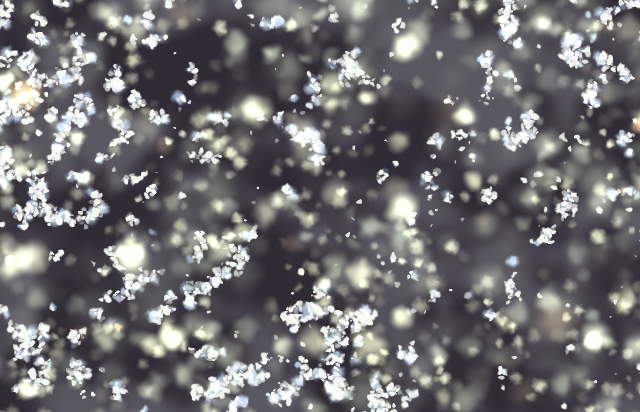
Reproduce this texture procedurally as a WebGL 1 fragment shader.

```glsl
precision highp float;
// Bright mineral grains in shallow focus: ragged white clumps over soft glows and dark haze.
uniform vec2 u_resolution;

// Colours
const vec3 DARK = vec3(0.185, 0.168, 0.208);
const vec3 HAZE = vec3(0.165, 0.173, 0.168);
const vec3 OLIVE = vec3(0.96, 1.04, 0.84);
const vec3 CREAM = vec3(0.99, 1.03, 0.80);
const vec3 AMBER = vec3(1.0, 0.82, 0.50);
const vec3 HALO = vec3(0.84, 0.98, 1.10);
const vec3 WHITE = vec3(0.99, 1.0, 0.98);

// Cell sizes, as parts of the canvas height
const float WIDE_CELL = 0.085;
const float GLOW_CELL = 0.056;
const float DISC_CELL = 0.046;
const float BEAD_CELL = 0.027;
const float BLOB_CELL = 0.022;
const float GRAIN_CELL = 0.0110;
const float SPECK_CELL = 0.0075;

// Strengths, clumping and raggedness
const float WIDE_LIGHT = 0.16;
const float GLOW_LIGHT = 0.62;
const float DISC_LIGHT = 0.27;
const float BEAD_LIGHT = 0.38;
const float BLOB_LIGHT = 0.55;
const float CLUMP_SCALE = 21.0;
const float CLUMP_LEFT = 0.575;
const float CLUMP_RIGHT = 0.670;
const float AMBER_SHARE = 0.025;
const float BEND = 0.016;
const float FRAY = 0.007;

float hash(vec2 p) {
  return fract(sin(dot(p, vec2(127.1, 311.7))) * 43758.5);
}

float noise(vec2 p) {
  vec2 i = floor(p), f = fract(p);
  f = f * f * (3.0 - 2.0 * f);
  return mix(mix(hash(i), hash(i + vec2(1.0, 0.0)), f.x),
             mix(hash(i + vec2(0.0, 1.0)), hash(i + 1.0), f.x), f.y);
}

float fbm(vec2 p) {
  float sum = 0.0, weight = 0.54;
  for (int i = 0; i < 3; i++) {
    sum += weight * noise(p);
    p = mat2(1.6, 1.2, -1.2, 1.6) * p + 17.3;
    weight *= 0.5;
  }
  return sum / 0.945;
}

// Shifts points about so that round shapes turn irregular
vec2 warp(vec2 p, float scale, float amount) {
  vec2 q = p * scale;
  return p + amount * (vec2(noise(q + 61.0), noise(q + 133.0)) - 0.5);
}

// Density of the sharp clumps, richer toward the left
float clump(vec2 p) {
  float start = mix(CLUMP_LEFT, CLUMP_RIGHT, smoothstep(0.0, 0.9, p.x));
  float field = fbm(p * CLUMP_SCALE) + 0.16 * (noise(p * 5.0 + 40.0) - 0.5);
  return smoothstep(start, start + 0.07, field);
}

// Loose groups for the out of focus discs
float group(vec2 p, float scale, float seed) {
  return smoothstep(0.33, 0.68, fbm(p * scale + seed));
}

// Scattered out of focus discs; a few are amber
vec3 discs(vec2 p, float cell, float density, float soft, vec3 tint, float seed) {
  vec2 q = p / cell, id = floor(q);
  vec3 light = vec3(0.0);
  for (float y = -1.0; y <= 1.0; y++) {
    for (float x = -1.0; x <= 1.0; x++) {
      vec2 c = id + vec2(x, y), k = c + seed;
      vec2 centre = c + vec2(hash(k), hash(k + 31.7));
      float radius = mix(0.45, 1.0, hash(k + 5.3));
      float chance = density * group(centre * cell, 0.3 / cell, seed);
      float bright = hash(k + 13.1);
      float lit = step(hash(k + 71.9), chance) * mix(0.3, 1.7, bright * bright);
      float body = 1.0 - smoothstep(radius * (1.0 - soft), radius, length(q - centre));
      vec3 hue = mix(tint, AMBER, step(1.0 - AMBER_SHARE, hash(k + 47.2)));
      light += lit * body * hue;
    }
  }
  return light;
}

// Ragged clumps made of overlapping grains
float grains(vec2 p, float cell, float density, float soft, float seed) {
  vec2 q = p / cell, id = floor(q);
  float cover = 0.0;
  for (float y = -1.0; y <= 1.0; y++) {
    for (float x = -1.0; x <= 1.0; x++) {
      vec2 c = id + vec2(x, y), k = c + seed;
      vec2 centre = c + vec2(hash(k), hash(k + 31.7));
      float radius = mix(0.5, 1.0, hash(k + 5.3));
      float lit = step(hash(k + 71.9), density * clump(centre * cell));
      float body = 1.0 - smoothstep(radius * (1.0 - soft), radius, length(q - centre));
      cover += lit * body * mix(0.4, 1.4, hash(k + 13.1));
    }
  }
  return min(cover, 1.0);
}

void main() {
  vec2 p = gl_FragCoord.xy / u_resolution.y;
  vec2 bent = warp(p, 38.0, BEND);
  vec2 frayed = warp(warp(p, 75.0, FRAY), 150.0, 0.6 * FRAY);

  // Dark ground and drifting haze
  vec3 color = DARK + HAZE * smoothstep(0.36, 0.72, fbm(p * 6.0 + 9.0));

  // Blurred light, from far to near; glows fade toward the right
  float side = mix(1.4, 0.85, smoothstep(0.0, 0.9, p.x));
  color += WIDE_LIGHT * discs(bent, WIDE_CELL, 0.75, 1.0, OLIVE, 3.0);
  color += GLOW_LIGHT * side * discs(bent, GLOW_CELL, 0.24, 0.9, CREAM, 11.0);
  color += DISC_LIGHT * discs(bent, DISC_CELL, 0.6, 0.9, OLIVE, 23.0);
  color += BEAD_LIGHT * discs(frayed, BEAD_CELL, 0.36, 0.85, CREAM, 57.0);

  // Focused grains with a cool halo
  color += BLOB_LIGHT * grains(frayed, BLOB_CELL, 0.85, 0.85, 83.0) * HALO;
  float sharp = grains(frayed, GRAIN_CELL, 0.9, 0.6, 109.0);
  float specks = grains(frayed, SPECK_CELL, 0.4, 0.6, 151.0);
  color = mix(color, WHITE, max(0.95 * sharp, 0.85 * specks));

  gl_FragColor = vec4(min(color, WHITE), 1.0);
}
```
